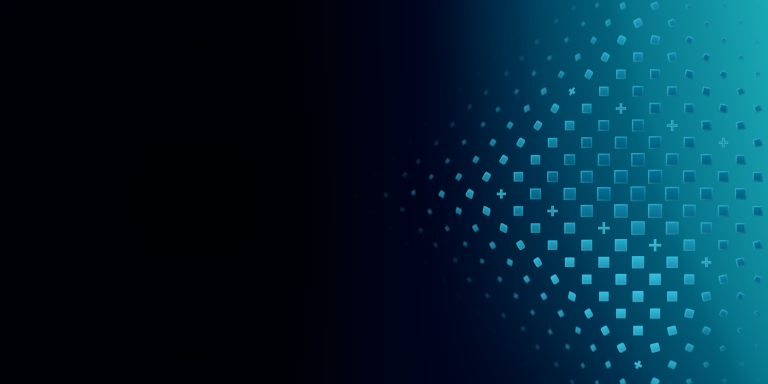
A WebGL 2 fragment shader for this background:

```glsl
#version 300 es
precision highp float;
// Diamond halftone of glassy tiles over a black to teal gradient.

#define PITCH 0.0445                 // half the diagonal lattice spacing
#define ANCHOR vec2(1.6615, 0.495)   // lattice point at the diamond's heart
#define CENTER vec2(1.68, 0.495)     // centre of the size falloff
#define RIM 0.43                     // diamond radius where tiles become dots
#define SQUEEZE 0.22                 // compression of the outer left dots
#define TILE_MAX 0.020
#define TILE_RIM 0.0115
#define DOT_MIN 0.0055
#define FILL_DIM vec3(0.00, 0.40, 0.54)
#define FILL_LIT vec3(0.18, 0.72, 0.84)
#define EDGE_COLOR vec3(0.30, 0.78, 0.87)

uniform vec2 u_resolution;
out vec4 outColor;

float hash(vec2 p) {
    p = fract(p * vec2(0.1031, 0.1137) + 0.37);
    p += dot(p, p.yx + 33.33);
    return fract((p.x + p.y) * p.x * 17.3);
}

float ramp(float a, float b, float x) {
    return clamp((x - a) / (b - a), 0.0, 1.0);
}

float diamond(vec2 p) {
    return abs(p.x - CENTER.x) + abs(p.y - CENTER.y);
}

float roundBox(vec2 p, vec2 halfSize, float radius) {
    vec2 q = abs(p) - halfSize + radius;
    return length(max(q, 0.0)) + min(max(q.x, q.y), 0.0) - radius;
}

vec2 rotate(vec2 p, float angle) {
    float c = cos(angle), s = sin(angle);
    return vec2(c * p.x - s * p.y, s * p.x + c * p.y);
}

// Tilted horizontal gradient with a dark hollow on the left
vec3 background(vec2 p) {
    float v = 2.0 * p.y - 1.0;
    float t = p.x + (0.17 * v - 0.05 * v * v) * smoothstep(0.9, 1.6, p.x);
    float hollow = smoothstep(0.05, 0.75, length(p - vec2(0.5, 0.48)));
    vec3 color = vec3(0.0, 0.002, 0.012 + 0.018 * hollow);
    color = mix(color, vec3(0.0, 0.02, 0.12), smoothstep(0.7, 1.18, t));
    color = mix(color, vec3(0.0, 0.22, 0.34), smoothstep(1.08, 1.5, t));
    color = mix(color, vec3(0.01, 0.42, 0.52), ramp(1.42, 1.76, t));
    return mix(color, vec3(0.10, 0.66, 0.71), ramp(1.7, 2.12, t));
}

// Tiles on a diagonal lattice, shrinking and turning towards the rim
vec3 addTiles(vec3 color, vec2 p, float pixel) {
    float leftSide = smoothstep(0.0, 0.2, CENTER.x - p.x);
    vec2 warped = p;
    warped.x -= SQUEEZE * leftSide * max(diamond(p) - RIM, 0.0);

    vec2 u = (warped - ANCHOR) / PITCH;
    vec2 cell = floor(0.5 * vec2(u.x + u.y, u.x - u.y) + 0.5);
    vec2 tile = ANCHOR + PITCH * vec2(cell.x + cell.y, cell.x - cell.y);
    vec2 local = warped - tile;
    float d = diamond(tile);
    float outer = smoothstep(0.38, 0.47, d);
    float random = hash(cell + 40.0);

    // Shape: rounded square or plus
    float size = mix(TILE_MAX, TILE_RIM, ramp(0.0, RIM, d));
    size = mix(size, DOT_MIN, smoothstep(0.43, 0.66, d));
    local += 0.012 * smoothstep(0.5, 0.75, d) * (vec2(random, fract(random * 7.0)) - 0.5);
    vec2 q = rotate(local, outer * (random < 0.5 ? 0.45 : -0.45));
    float shape = roundBox(q, vec2(size), mix(0.0018, 0.5 * size, outer));
    bool isPlus = mod(cell.x + 5.0 * cell.y, 11.0) > 8.5
               && mod(cell.x + 5.0 * cell.y, 11.0) < 9.5 && d < 0.5;
    if (isPlus) {
        float arm = 0.95 * size;
        shape = min(roundBox(q, vec2(arm, 0.0035), 0.001),
                    roundBox(q, vec2(0.0035, arm), 0.001));
    }

    // Fill: brighter below the centre and along the left rim
    float low = (1.0 - smoothstep(0.25, 0.55, tile.y)) * (1.0 - smoothstep(1.7, 1.95, tile.x));
    float rim = 0.62 * smoothstep(0.28, 0.46, d) * (1.0 - smoothstep(1.62, 1.85, tile.x));
    float light = max(low, rim) + 0.12 * (random - 0.5);
    vec3 fill = mix(FILL_DIM, FILL_LIT, clamp(light, 0.0, 1.0));
    fill *= 1.0 + 0.12 * q.y / size;

    // Bevel: a thin highlight, stronger on one pair of sides
    float facing = 0.5 + 0.5 * clamp((q.y - q.x) / size, -1.0, 1.0);
    float bevel = 1.0 - smoothstep(0.0, 0.0022 + pixel, abs(shape + 0.0012));
    fill = mix(fill, EDGE_COLOR, bevel * (isPlus ? 0.75 : mix(0.2, 0.65, facing)));

    float blur = 0.7 * pixel + 0.0028 * smoothstep(0.4, 0.65, d);
    float cover = 1.0 - smoothstep(-blur, blur, shape);
    float fade = 1.0 - smoothstep(0.44, 0.86, d);
    return mix(color, fill, 0.92 * cover * fade);
}

void main() {
    vec2 p = gl_FragCoord.xy / u_resolution.y;
    vec3 color = addTiles(background(p), p, 1.0 / u_resolution.y);
    outColor = vec4(color, 1.0);
}
```
